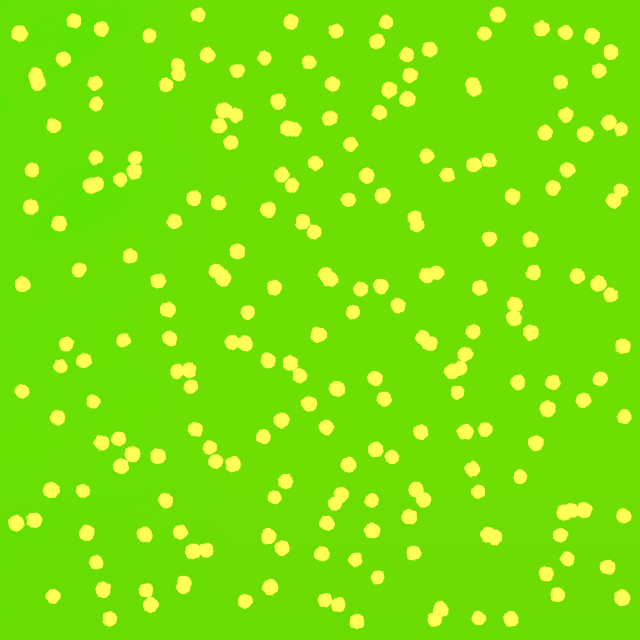
This pattern is drawn by a WebGL 1 fragment shader. Its source:

```glsl
precision highp float;

uniform vec2 u_resolution;

const vec3 LIME = vec3(0.433, 0.873, 0.01);
const vec3 LEAF = vec3(0.385, 0.887, 0.01);
const vec3 YELLOW = vec3(1.0, 1.0, 0.34);

const float CELLS = 11.0;        // cells per side in one layer of dots
const float MARGIN = 0.022;      // empty rim of the canvas
const float FILL = 0.92;         // chance that a cell holds a dot
const float DOT_RADIUS = 0.0118;
const float EDGE = 0.0011;       // half width of the soft edge

float hash(vec2 p) {
  vec3 q = fract(vec3(p.xyx) * 0.1031);
  q += dot(q, q.yzx + 33.33);
  return fract((q.x + q.y) * q.z);
}

vec2 hash2(vec2 p) {
  return vec2(hash(p + 17.0), hash(p.yx + 71.0));
}

float noise(vec2 p) {
  vec2 i = floor(p);
  vec2 f = fract(p);
  f = f * f * (3.0 - 2.0 * f);
  float low = mix(hash(i), hash(i + vec2(1.0, 0.0)), f.x);
  float high = mix(hash(i + vec2(0.0, 1.0)), hash(i + 1.0), f.x);
  return mix(low, high, f.y);
}

float fbm(vec2 p) {
  float sum = 0.0;
  float amplitude = 0.5;
  for (int i = 0; i < 4; i++) {
    sum += amplitude * noise(p);
    p = p * 2.03 + 19.0;
    amplitude *= 0.5;
  }
  return sum;
}

// Signed distance to one layer of randomly placed dots
float dotLayer(vec2 p, float seed) {
  float cellSize = (1.0 - 2.0 * MARGIN) / CELLS;
  vec2 home = floor((p - MARGIN) / cellSize);
  float nearest = 1.0;
  for (int y = -1; y <= 1; y++) {
    for (int x = -1; x <= 1; x++) {
      vec2 cell = home + vec2(float(x), float(y));
      vec2 key = cell + seed;
      vec2 inside = step(0.0, cell) * step(cell, vec2(CELLS - 1.0));
      float present = inside.x * inside.y * step(hash(key), FILL);
      vec2 center = MARGIN + (cell + hash2(key)) * cellSize;
      float radius = DOT_RADIUS * mix(0.93, 1.07, hash(key + 43.0));
      float d = length(p - center) - radius;
      nearest = min(nearest, mix(1.0, d, present));
    }
  }
  return nearest;
}

// Small bumps along the rim of the dots
float roughness(vec2 p) {
  float coarse = noise(p * 150.0) - 0.5;
  float fine = noise(p * 390.0 + 7.0) - 0.5;
  return 0.0024 * coarse + 0.0015 * fine;
}

// Flat lime with a faint greener wash and streaks on the upper left
vec3 ground(vec2 p) {
  float cloud = fbm(p * 4.0 + 5.0) - 0.47;
  float wash = 1.0 - smoothstep(0.05, 0.38, p.x + 0.35 * cloud);
  wash *= mix(0.45, 1.0, smoothstep(0.1, 0.65, p.y));
  vec2 along = vec2(p.x + 0.6 * p.y, p.y - 0.6 * p.x);
  float streak = smoothstep(0.5, 0.75, fbm(along * vec2(6.0, 14.0)));
  float shade = wash * (0.6 + 0.7 * streak);
  float dim = 0.012 * (1.0 - smoothstep(0.0, 0.35, p.y));
  return mix(LIME, LEAF, shade) - vec3(dim, dim, 0.0);
}

void main() {
  vec2 p = gl_FragCoord.xy / u_resolution;
  float d = min(dotLayer(p, 3.0), dotLayer(p, 131.0)) + roughness(p);
  float coverage = 1.0 - smoothstep(-EDGE, EDGE, d);
  gl_FragColor = vec4(mix(ground(p), YELLOW, coverage), 1.0);
}
```
